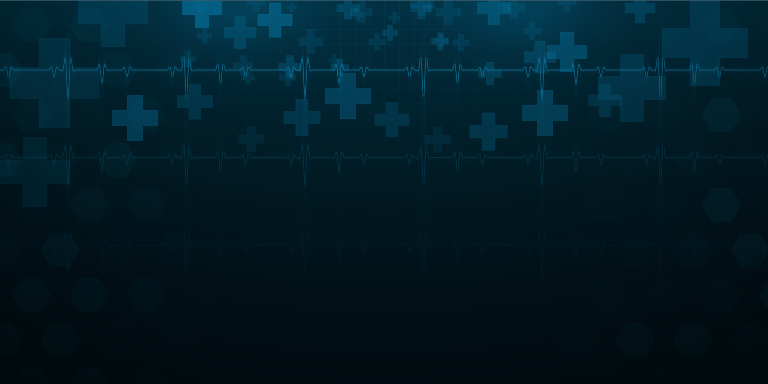
Reproduce this background procedurally as a Shadertoy shader.

```glsl
// Dark teal medical backdrop: translucent plus signs fade down from the top,
// over side hexagons, a fine grid and rows of heartbeat traces.
// Layers are distance shapes blended over a gradient, set out by loops.

const float UNITS = 384.0;                    // layout units per canvas height
const float CENTRE = 384.0;                   // middle of the layout in x
const vec3 TEAL = vec3(0.04, 1.0, 1.37);      // tint of the backdrop
const vec3 PLUS_COLOR = vec3(0.02, 0.46, 0.64);
const vec3 HEX_COLOR = vec3(0.01, 0.28, 0.36);
const vec3 TRACE_COLOR = vec3(0.06, 0.48, 0.66);
const vec3 RIM_COLOR = vec3(0.25, 0.38, 0.43);
const float ARM_RATIO = 0.35;                 // plus arm width to length
const float BEAT = 118.5;                     // heartbeat period
const float TRACE_TOP = 70.0;                 // first trace, from the top
const float TRACE_GAP = 87.5;
const vec2 HEX_PITCH = vec2(57.5, 90.0);
const vec2 HEX_ORIGIN = vec2(89.0, 205.0);
const float HEX_RADIUS = 17.0;                // centre to flat side
const float GRID_PITCH = 14.8;

float aa;                                     // layout units per pixel

float hash(vec2 p) {
    vec3 q = fract(vec3(p.xyx) * 0.1031);
    q += dot(q, q.yzx + 33.33);
    return fract((q.x + q.y) * q.z);
}

float fill(float d) { return 1.0 - smoothstep(-0.5 * aa, 0.5 * aa, d); }

// Blends one translucent plus with a faint lighter rim.
void addPlus(inout vec3 col, vec2 p, vec2 centre, float r, float alpha) {
    vec2 q = abs(p - centre);
    q = vec2(max(q.x, q.y), min(q.x, q.y));
    float d = max(q.x - r, q.y - r * ARM_RATIO);
    float rim = fill(abs(d + 0.6) - 0.5) * 0.12;
    col = mix(col, PLUS_COLOR, fill(d) * alpha * (1.0 + rim));
}

// One lattice of flat-topped hexagons, each with its own strength.
float hexLayer(vec2 p, vec2 origin, float seed) {
    vec2 cell = floor((p - origin) / HEX_PITCH + 0.5);
    vec2 q = abs(p - origin - cell * HEX_PITCH);
    float d = max(q.y, dot(q, vec2(0.866, 0.5))) - HEX_RADIUS;
    float side = smoothstep(150.0, 290.0, abs(origin.x + cell.x * HEX_PITCH.x - CENTRE));
    return fill(d) * side * mix(0.03, 0.24, pow(hash(cell + seed), 2.0));
}

float wavelet(float t, float height) {
    return height * cos(t * 0.9) * exp(-t * t / 12.0);
}

// Height of the trace below its baseline.
float pulse(float x) {
    float t = mod(x - 68.0 + 40.0, BEAT) - 40.0;
    return wavelet(t, 25.0) + wavelet(t + 14.0, 6.0)
         + wavelet(t - 34.0, 12.0) + wavelet(t - 59.0, 6.0);
}

void mainImage(out vec4 fragColor, in vec2 fragCoord) {
    aa = UNITS / iResolution.y;
    vec2 p = fragCoord * aa;
    p.y = UNITS - p.y;                        // measured down from the top
    float rise = 1.0 - p.y / UNITS;
    float edge = (p.x - CENTRE) / CENTRE;

    // Backdrop gradient and the two glows on the top edge
    float shade = 0.047 + 0.06 * rise + 0.085 * rise * rise;
    vec3 col = TEAL * shade * (1.0 - 0.28 * edge * edge);
    for (int i = 0; i < 2; i++) {
        vec2 g = (p - vec2(235.0 + 290.0 * float(i), 8.0)) / vec2(70.0, 45.0);
        col += TEAL * 0.07 * exp(-dot(g, g));
    }

    // Fine grid near the top centre
    vec2 line = abs(fract(p / GRID_PITCH) - 0.5) * GRID_PITCH;
    float grid = fill(GRID_PITCH * 0.5 - max(line.x, line.y) - 0.4);
    vec2 gridFade = (p - vec2(CENTRE, 20.0)) / vec2(130.0, 90.0);
    col += TEAL * 0.035 * grid * exp(-dot(gridFade, gridFade));

    // Two interleaved hexagon lattices
    float hexes = hexLayer(p, HEX_ORIGIN, 11.0);
    hexes += hexLayer(p, HEX_ORIGIN + HEX_PITCH * 0.5, 47.0);
    col = mix(col, HEX_COLOR, hexes * mix(0.3, 1.0, rise));

    // Large pluses: an arc on the left, a diagonal on the right
    for (int i = 0; i < 3; i++) {
        float k = float(i);
        vec2 left = vec2(35.0 + 19.5 * k * k, 172.0 - 98.0 * k + 9.0 * k * k);
        addPlus(col, p, left, 35.0 + 10.0 * k * (2.0 - k), 0.12 + 0.04 * k);
        if (i < 2) addPlus(col, p, vec2(705.0 - 73.0 * k, 43.0 + 45.0 * k), 43.0 - 9.0 * k, 0.2);
    }

    // Medium pluses along a wavering band
    for (int i = 0; i < 10; i++) {
        float k = float(i), swing = cos(1.6 * k);
        vec2 c = vec2(135.0 + 52.2 * k + 12.0 * sin(0.7 * k),
                      118.0 - 22.0 * sin(2.4 * k - 0.1 * k * k));
        addPlus(col, p, c, 18.0 + 5.0 * swing, 0.23 + 0.11 * swing);
    }

    // Pluses hanging from the top edge, and a smaller row below
    for (int i = 0; i < 7; i++) {
        float k = float(i), size = 15.0 + 5.0 * cos(1.35 * k - 0.3);
        float drop = 8.0 + (4.0 + 8.0 * k) * max(0.0, cos(1.5708 * (k - 1.0)));
        addPlus(col, p, vec2(202.0 + 73.0 * k, drop), size, 0.025 * size * (1.2 - 0.08 * k));
        vec2 c = vec2(240.0 + 50.0 * k, 52.0 + 23.0 * sin(1.7 * k - 1.0));
        addPlus(col, p, c, 8.0 + 0.9 * (k - 3.0) * (k - 3.0), 0.28);
    }

    // Small scattered pluses
    for (int i = 0; i < 22; i++) {
        vec2 id = vec2(float(i), 5.0);
        float fall = hash(id + 31.0);
        vec2 c = vec2(185.0 + 390.0 * hash(id), 80.0 * fall * fall);
        addPlus(col, p, c, 5.0 + 8.0 * hash(id + 73.0), 0.18);
    }

    // Heartbeat traces, each fainter than the one above
    float y = pulse(p.x), slope = pulse(p.x + 0.5) - pulse(p.x - 0.5);
    for (int i = 0; i < 3; i++) {
        float base = TRACE_TOP + TRACE_GAP * float(i);
        float d = abs(p.y - base - y) / sqrt(1.0 + slope * slope);
        float glow = 0.6 * fill(d - 0.5) + 0.08 * exp(-d * d / 8.0);
        col = mix(col, TRACE_COLOR, glow * pow(0.32, float(i)) * (1.0 - 0.3 * edge * edge));
    }

    // Pale rim on the top edge
    col = mix(col, RIM_COLOR, 0.7 * fill(p.y - 1.0));
    fragColor = vec4(col, 1.0);
}
```
